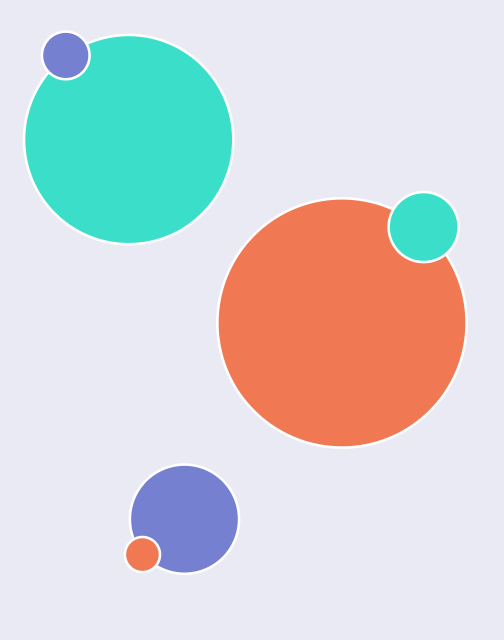
Give the GLSL for this background, as a WebGL 2 fragment shader.

```glsl
#version 300 es
precision highp float;

uniform vec2 u_resolution;
out vec4 fragColor;

const vec3 PALE = vec3(0.914, 0.918, 0.953);
const vec3 WHITE = vec3(1.0);
const vec3 CORAL = vec3(0.941, 0.471, 0.322);
const vec3 TEAL = vec3(0.231, 0.875, 0.788);
const vec3 VIOLET = vec3(0.463, 0.502, 0.820);
const float RIM_WIDTH = 0.0040;

float circleDistance(vec2 p, vec2 center, float radius) {
    return length(p - center) - radius;
}

// Coverage of a shape from its signed distance
float coverage(float dist, float pixel) {
    return clamp(0.5 - dist / pixel, 0.0, 1.0);
}

// Flat disc with a white rim outside its radius
vec3 rimmedDisc(vec3 base, vec2 p, vec2 center, float radius, vec3 fill, float pixel) {
    float dist = circleDistance(p, center, radius);
    vec3 color = mix(base, WHITE, coverage(dist - RIM_WIDTH, pixel));
    return mix(color, fill, coverage(dist, pixel));
}

// Large disc with a smaller satellite on its edge
vec3 discPair(vec3 base, vec2 p, vec3 disc, vec3 discFill,
              vec3 satellite, vec3 satelliteFill, float pixel) {
    vec3 color = rimmedDisc(base, p, disc.xy, disc.z, discFill, pixel);
    return rimmedDisc(color, p, satellite.xy, satellite.z, satelliteFill, pixel);
}

void main() {
    // Centered coordinates, one unit per canvas height
    float pixel = 1.0 / u_resolution.y;
    vec2 p = (gl_FragCoord.xy - 0.5 * u_resolution) * pixel;

    // Each disc holds its center in xy and its radius in z
    vec3 color = PALE;
    color = discPair(color, p, vec3(-0.1927, 0.2819, 0.1615), TEAL,
                     vec3(-0.2910, 0.4134, 0.0352), VIOLET, pixel);
    color = discPair(color, p, vec3(0.1406, -0.0046, 0.1927), CORAL,
                     vec3(0.2682, 0.1452, 0.0527), TEAL, pixel);
    color = discPair(color, p, vec3(-0.1055, -0.3112, 0.0833), VIOLET,
                     vec3(-0.1712, -0.3665, 0.0254), CORAL, pixel);

    fragColor = vec4(color, 1.0);
}
```
